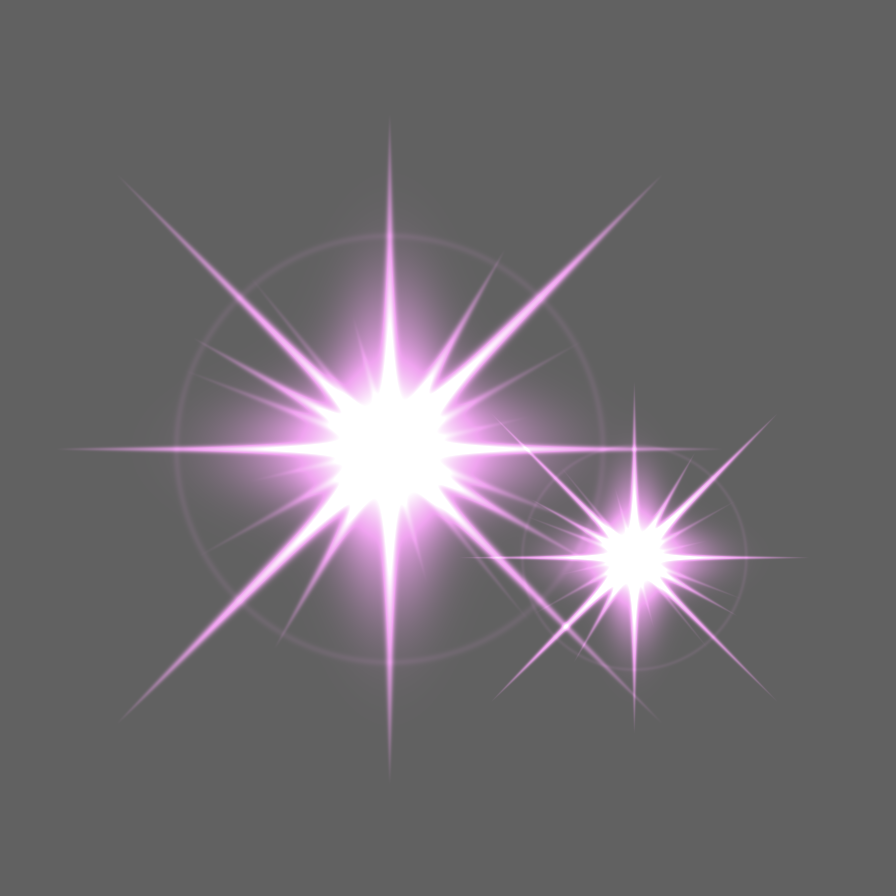
This background is drawn by a Shadertoy shader. Its source:

```glsl
// Two pink star flares, one large and one small, on a flat grey ground.
// Each flare sums a white core, a four-lobed glow, tapered rays and a thin halo;
// the summed light is then mapped from grey through pink to white.

// Rays through the centre: angle in degrees, reach, half width, strength
const vec4 RAYS[9] = vec4[9](
    vec4(  0.0, 0.372, 0.0055, 2.3),
    vec4( 90.0, 0.374, 0.0080, 2.2),
    vec4( 45.2, 0.432, 0.0095, 2.9),
    vec4(134.8, 0.432, 0.0070, 2.0),
    vec4( 60.0, 0.257, 0.0075, 1.8),
    vec4(150.5, 0.252, 0.0070, 1.7),
    vec4( 29.3, 0.245, 0.0050, 0.7),
    vec4(159.0, 0.245, 0.0050, 0.7),
    vec4(129.0, 0.248, 0.0045, 0.6));

// Light of a needle that narrows and dims toward both tips
float rayLight(vec2 p, vec4 ray) {
    float angle = radians(ray.x);
    vec2 dir = vec2(cos(angle), sin(angle));
    float along = abs(dot(p, dir)) / ray.y;
    float across = dir.x * p.y - dir.y * p.x;
    float taper = max(1.0 - along, 0.0);
    float width = ray.z * taper + 0.0012;
    return ray.w * taper * exp(-across * across / (width * width));
}

float starLight(vec2 p) {
    float r = length(p);

    // White core
    float light = 2.1 * exp(-pow(r / 0.066, 2.0));

    // Glow reaching farthest along the axes
    vec2 q = p * vec2(1.07, 1.0);
    float cross2 = 4.0 * q.x * q.x * q.y * q.y / (pow(dot(q, q), 2.0) + 1e-9);
    float reach = length(q) * (1.0 + 0.6 * cross2);
    light += exp(-pow(reach / 0.175, 3.0));

    // Rays, then two short faint ones
    for (int i = 0; i < 9; i++) {
        light += rayLight(p, RAYS[i]);
    }
    light += rayLight(p, vec4(105.5, 0.155, 0.004, 0.5));
    light += rayLight(p, vec4(13.0, 0.160, 0.004, 0.4));

    // Halo ring
    light += 0.09 * exp(-pow((r - 0.238) / 0.004, 2.0));
    return light;
}

void mainImage(out vec4 fragColor, in vec2 fragCoord) {
    vec2 uv = (fragCoord - 0.5 * iResolution.xy) / min(iResolution.x, iResolution.y) + 0.5;

    float light = starLight(uv - vec2(0.435, 0.4987));
    light += starLight((uv - vec2(0.708, 0.3776)) / 0.525);

    // Grey to pink, then pink to white
    vec3 grey = vec3(0.38);
    vec3 pink = vec3(0.94, 0.64, 0.94);
    vec3 color = mix(grey, pink, clamp(light, 0.0, 1.0));
    color = mix(color, vec3(1.0), clamp(light - 1.0, 0.0, 1.0));
    fragColor = vec4(color, 1.0);
}
```
